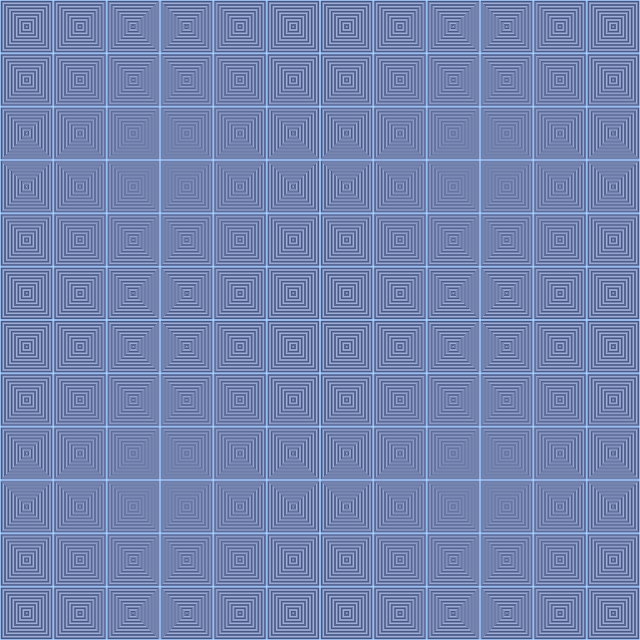
Write a three.js fragment shader that draws this pattern.

```glsl
// Grid of tiles filled with concentric squares whose contrast swells and fades in broad bands
varying vec2 vUv;

const float PI = 3.14159265;
const float TILES = 12.0;       // tiles across and down
const float RINGS = 8.0;        // rings from tile centre to tile edge
const float FADE_BANDS = 2.0;   // contrast swells across and down
const float MIN_CONTRAST = 0.06;
const float GRID_HALF = 0.031;  // half width of a grid line, in half tiles

const vec3 BASE = vec3(0.45, 0.51, 0.68);
const vec3 RING_SWING = vec3(0.17, 0.175, 0.165);
const vec3 GRID = vec3(0.59, 0.74, 0.95);
const vec3 NODE = vec3(0.72, 0.84, 0.98);

// Square wave from -1 to 1, light at whole numbers, softened over one pixel
float softStripes(float cycles, float pixel) {
  float edge = abs(fract(cycles) - 0.5) - 0.25;
  return clamp(2.0 * edge / pixel, -1.0, 1.0);
}

// Line contrast along one axis, strongest at the canvas edges and the middle
float bandContrast(float x) {
  return mix(MIN_CONTRAST, 1.0, abs(cos(PI * FADE_BANDS * x)));
}

void main() {
  // Tile space: 0 at the centre, 1 at the edges
  vec2 p = abs(fract(vUv * TILES) * 2.0 - 1.0);
  vec2 px = max(fwidth(vUv) * TILES * 2.0, vec2(1e-5));
  float pixel = max(px.x, px.y);

  // Concentric squares; each side takes the contrast of its own axis
  bool upright = p.x > p.y;
  float radius = max(p.x, p.y);
  float contrast = bandContrast(upright ? vUv.x : vUv.y);
  float rings = softStripes(radius * RINGS, pixel * RINGS);
  vec3 color = BASE + RING_SWING * rings * contrast;

  // Pale grid with brighter crossings
  vec2 line = clamp((p - 1.0 + GRID_HALF) / px + 0.5, 0.0, 1.0);
  color = mix(color, GRID, max(line.x, line.y));
  color = mix(color, NODE, line.x * line.y);

  gl_FragColor = vec4(color, 1.0);
}
```
